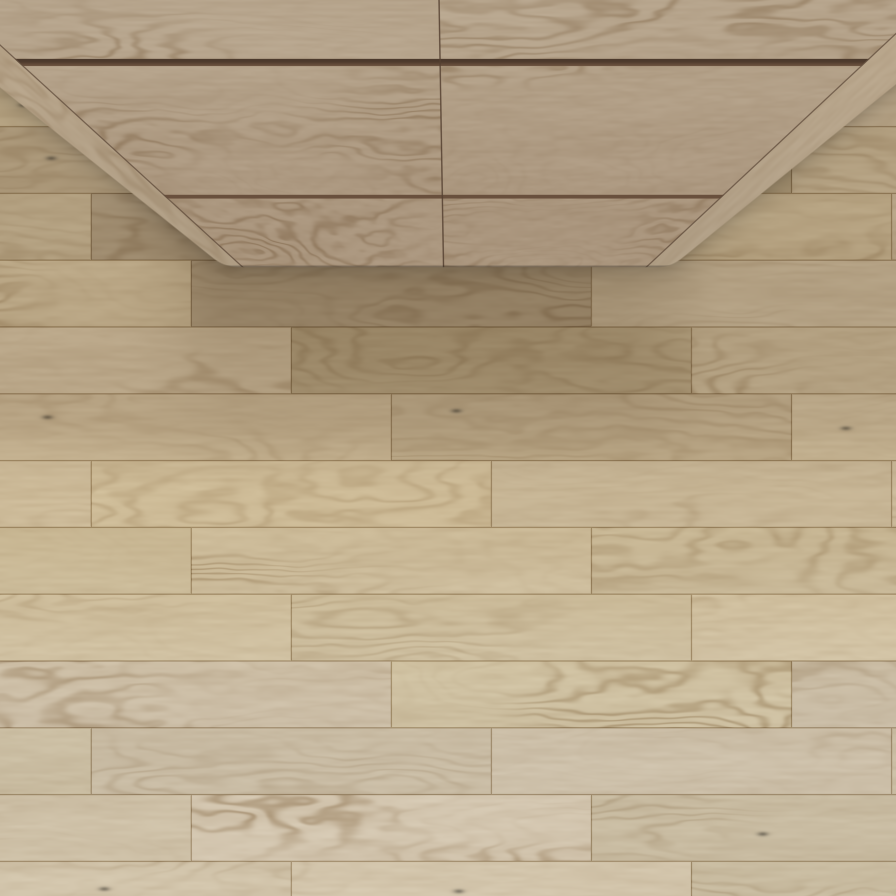
Give the GLSL for this texture, as a Shadertoy shader.

```glsl
// Pale oak floor seen from above, with a tapering drawer cabinet at the top.
// Planks come from a staggered repeat; wood figure is contoured value noise,
// and the cabinet is cut from sloped edge distances with a soft floor shadow.

const float ROW_HEIGHT = 0.07455;
const float PLANK_LENGTH = 0.4466;
const float ROW_SHIFT = 0.11165;
const vec2 PLANK_ORIGIN = vec2(0.2135, 0.2904);
const float CABINET_BOTTOM = 0.298;
const float UPPER_GAP = 0.0697;
const float LOWER_GAP = 0.2195;
const vec3 FLOOR_FAR = vec3(0.715, 0.640, 0.515);
const vec3 FLOOR_MID = vec3(0.785, 0.715, 0.580);
const vec3 FLOOR_NEAR = vec3(0.805, 0.752, 0.650);
const vec3 FRONT_TOP = vec3(0.715, 0.645, 0.550);
const vec3 FRONT_LOW = vec3(0.665, 0.585, 0.490);
const vec3 SIDE_WOOD = vec3(0.725, 0.650, 0.545);
const vec3 GAP_COLOR = vec3(0.330, 0.250, 0.190);
const vec3 GRAIN_ABSORB = vec3(0.18, 0.23, 0.30);

float hash(vec2 p) {
    return fract(sin(dot(p, vec2(127.1, 311.7))) * 43758.5453);
}

float noise(vec2 p) {
    vec2 i = floor(p), f = fract(p);
    f = f * f * (3.0 - 2.0 * f);
    return mix(mix(hash(i), hash(i + vec2(1, 0)), f.x),
               mix(hash(i + vec2(0, 1)), hash(i + vec2(1, 1)), f.x), f.y);
}

// Anti-aliased stroke around a signed distance.
float stroke(float d, float halfWidth, float px) {
    return 1.0 - smoothstep(halfWidth - 0.7 * px, halfWidth + 0.7 * px, abs(d));
}

// Darkness of the wood: cathedral rings in patches plus long fibres.
float woodGrain(vec2 q, float seed, float strength) {
    q += seed * vec2(17.3, 9.1);
    float figure = noise(q * vec2(5.0, 19.0)) + 0.3 * noise(q * vec2(14.0, 48.0))
                 + 0.07 * noise(q * vec2(45.0, 130.0));
    float rings = pow(0.5 + 0.5 * sin(figure * 38.0), 2.5);
    float ringArea = smoothstep(0.35, 0.8, noise(q * vec2(4.0, 13.0) + 31.0));
    float fibre = noise(q * vec2(20.0, 230.0)) + 0.6 * noise(q * vec2(60.0, 300.0)) - 0.8;
    float streak = noise(q * vec2(3.0, 45.0) + 7.0) - 0.5;
    return strength * rings * (0.1 + 0.9 * ringArea) + 0.16 * fibre + 0.16 * streak;
}

vec3 stain(vec3 wood, float grain) {
    return wood * (1.0 - GRAIN_ABSORB * grain);
}

// Shadow cast forward by the cabinet, strongest below its lower edge.
float castShadow(vec2 p) {
    float across = smoothstep(0.12, 0.27, p.x) * (1.0 - smoothstep(0.68, 0.82, p.x));
    float down = 1.0 - smoothstep(0.27, 0.54, p.y);
    return across * (0.17 * down + 0.055 * (1.0 - smoothstep(0.49, 0.53, p.y)));
}

vec3 floorColor(vec2 p, float px) {
    float row = floor((p.y - PLANK_ORIGIN.y) / ROW_HEIGHT);
    float along = (p.x - PLANK_ORIGIN.x - row * ROW_SHIFT) / PLANK_LENGTH;
    vec2 id = vec2(floor(along), row);
    vec2 cell = vec2(fract(along) * PLANK_LENGTH, p.y - PLANK_ORIGIN.y - row * ROW_HEIGHT);
    vec2 center = p - cell + 0.5 * vec2(PLANK_LENGTH, ROW_HEIGHT);
    float seed = hash(id + 4.7);

    vec3 wood = mix(FLOOR_FAR, FLOOR_MID, smoothstep(0.44, 0.56, p.y));
    wood = mix(wood, FLOOR_NEAR, smoothstep(0.54, 0.86, p.y));
    wood *= 1.0 + 0.055 * (hash(id + 19.3) - 0.5);
    wood.b *= 1.0 + 0.05 * (hash(id + 41.9) - 0.5);
    wood = stain(wood, woodGrain(cell, 1.0 + 5.0 * seed, mix(0.25, 0.85, seed)));

    // One small knot on some planks.
    vec2 knotAt = vec2(0.1 + 0.8 * hash(id + 8.1), 0.2 + 0.6 * hash(id + 2.6));
    vec2 knotOffset = (cell - knotAt * vec2(PLANK_LENGTH, ROW_HEIGHT)) / vec2(0.006, 0.0025);
    wood *= 1.0 - 0.35 * step(0.65, hash(id + 13.0)) * exp(-dot(knotOffset, knotOffset));

    // Half of the shadow follows each plank, so neighbours differ in depth.
    float shade = mix(castShadow(p), castShadow(center), 0.5);
    wood *= 1.0 - shade * vec3(0.90, 1.04, 1.25);

    vec2 edge = min(cell, vec2(PLANK_LENGTH, ROW_HEIGHT) - cell);
    float seam = max(stroke(edge.x, 0.0007, px), stroke(edge.y, 0.0007, px));
    return mix(wood, wood * vec3(0.78, 0.73, 0.65), seam);
}

vec3 cabinetColor(vec2 p, float left, float right, float px) {
    float depth = p.y / CABINET_BOTTOM;
    float middle = 0.490 + 0.005 * depth;
    float inside = min(p.x - left, right - p.x) * 0.68;

    // Drawer fronts, each with its own grain.
    float drawer = step(UPPER_GAP, p.y) + step(LOWER_GAP, p.y);
    float seed = 2.0 + drawer * 1.7 + step(middle, p.x) * 0.83;
    vec2 faceUv = vec2((p.x - middle) * 0.48 / (0.5 * (right - left)), p.y * 1.2);
    vec3 front = stain(mix(FRONT_TOP, FRONT_LOW, smoothstep(0.0, 0.9, depth)),
                       woodGrain(faceUv, seed, 0.65));

    // Side panels have grain running along their slope.
    float side = sign(p.x - middle);
    vec2 sideUv = vec2(dot(p, vec2(-0.74 * side, 0.67)), inside);
    vec3 panel = stain(SIDE_WOOD, woodGrain(sideUv, 9.0 + side, 0.3));
    panel *= mix(1.0, 0.94, depth);

    float face = smoothstep(-px, px, inside);
    vec3 color = mix(panel, front, face);

    // Recessed grips, centre joint and inner edges.
    float gaps = max(stroke(p.y - UPPER_GAP, 0.0040, px), stroke(p.y - LOWER_GAP, 0.0021, px));
    vec3 recess = GAP_COLOR * mix(0.9, 1.25, smoothstep(UPPER_GAP - 0.002, UPPER_GAP + 0.004, p.y));
    color = mix(color, recess, gaps * face);
    float joints = max(stroke(p.x - middle, 0.0008, px), 0.8 * stroke(inside, 0.0007, px));
    color = mix(color, GAP_COLOR, 0.85 * joints);
    return color * (1.0 - 0.3 * smoothstep(-0.003, 0.0, p.y - CABINET_BOTTOM));
}

void mainImage(out vec4 fragColor, in vec2 fragCoord) {
    vec2 p = fragCoord / iResolution.xy;
    p.y = 1.0 - p.y; // depth measured down from the top edge
    float px = 1.0 / iResolution.y;

    float innerLeft = 0.0234 + 1.0925 * (p.y - 0.0716);
    float innerRight = 0.9635 - 1.069 * (p.y - 0.0716);
    float outerLeft = 1.25 * (p.y - 0.0977);
    float outerRight = 1.0 - 1.23 * (p.y - 0.0940);

    // Rounded union of the sloped sides with the bottom edge.
    float sides = max(outerLeft - p.x, p.x - outerRight) * 0.63;
    float base = p.y - CABINET_BOTTOM;
    float corner = max(0.010 - abs(sides - base), 0.0);
    float body = max(sides, base) + corner * corner / 0.040;

    vec3 color = floorColor(p, px);
    color *= 1.0 - 0.16 * exp(-max(body, 0.0) / 0.012);
    vec3 cabinet = cabinetColor(p, innerLeft, innerRight, px);
    color = mix(color, cabinet, 1.0 - smoothstep(-px, px, body));
    fragColor = vec4(color, 1.0);
}
```
